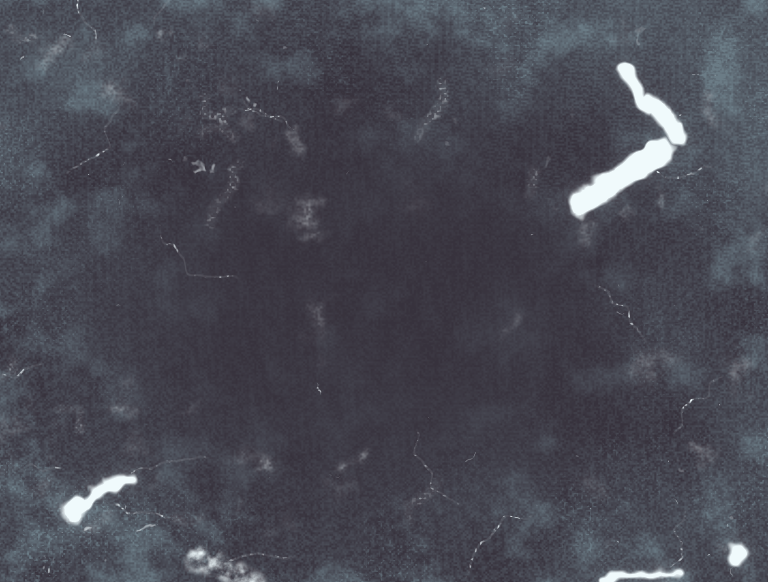
This texture is drawn by a Shadertoy shader. Its source:

```glsl
// Dark dusty plate under a lens: pale chips, dotted fibres, smudges and grain.

float hash(vec2 p) {
    return fract(sin(dot(p, vec2(127.1, 311.7))) * 43758.545);
}

vec2 hash2(float n) {
    return vec2(hash(vec2(n, 1.7)), hash(vec2(n, 8.3)));
}

float noise(vec2 p) {
    vec2 i = floor(p), f = fract(p);
    f = f * f * (3.0 - 2.0 * f);
    return mix(mix(hash(i), hash(i + vec2(1, 0)), f.x),
               mix(hash(i + vec2(0, 1)), hash(i + vec2(1, 1)), f.x), f.y);
}

float fbm(vec2 p) {
    float sum = 0.0, amp = 0.53;
    for (int i = 0; i < 4; i++) {
        sum += amp * noise(p);
        p = mat2(1.6, 1.2, -1.2, 1.6) * p + 7.3;
        amp *= 0.5;
    }
    return sum;
}

// Distance to a segment
float segment(vec2 p, vec2 a, vec2 b) {
    vec2 d = b - a;
    return length(p - a - d * clamp(dot(p - a, d) / dot(d, d), 0.0, 1.0));
}

// Distance to a flat-ended bar of half width r
float bar(vec2 p, vec2 a, vec2 b, float r) {
    vec2 d = normalize(b - a);
    p -= 0.5 * (a + b);
    vec2 q = abs(vec2(dot(p, d), dot(p, vec2(-d.y, d.x)))) - vec2(0.5 * distance(a, b), r) + 0.012;
    return length(max(q, 0.0)) + min(max(q.x, q.y), 0.0) - 0.012;
}

// Scatter position, denser towards the borders
vec2 scatter(float n, float aspect) {
    vec2 s = 2.0 * hash2(n) - 1.0;
    return (0.5 + 0.5 * sign(s) * pow(abs(s), vec2(0.7))) * vec2(aspect, 1.0);
}

// Large pale chips with ragged rims and blurred shading
float chips(vec2 p) {
    vec2 w = p + 0.014 * (vec2(noise(p * 60.0), noise(p * 60.0 + 40.0)) - 0.5);
    float d = bar(w, vec2(0.985, 0.642), vec2(1.152, 0.752), 0.021);
    d = min(d, segment(w, vec2(1.074, 0.882), vec2(1.115, 0.815)) - 0.011);
    d = min(d, segment(w, vec2(1.115, 0.825), vec2(1.155, 0.79)) - 0.014);
    d = min(d, segment(w, vec2(1.155, 0.79), vec2(1.165, 0.762)) - 0.014);
    d = min(d, length(w - vec2(0.129, 0.126)) - 0.021);
    d = min(d, segment(w, vec2(0.14, 0.13), vec2(0.185, 0.165)) - 0.011);
    d = min(d, segment(w, vec2(0.185, 0.165), vec2(0.22, 0.175)) - 0.012);
    d = min(d, segment(w, vec2(1.04, 0.006), vec2(1.165, 0.016)) - 0.006);
    d = min(d, length((w - vec2(1.267, 0.047)) * vec2(1.0, 0.8)) - 0.014);
    float flake = segment(w, vec2(0.34, 0.04), vec2(0.44, -0.005)) - 0.022;
    float shade = mix(0.62, 1.05, smoothstep(0.25, 0.5, fbm(p * 38.0) + smoothstep(0.0, -0.012, d) * 0.25));
    float light = smoothstep(0.005, -0.005, d) * shade + 0.1 * exp(-max(d, 0.0) * 110.0);
    return max(light, smoothstep(0.006, -0.012, flake) * smoothstep(0.2, 0.85, fbm(p * 60.0)));
}

// Faint fibres broken into dots, and broad speckled tracks
float fibres(vec2 p, float aspect) {
    float light = 0.0;
    for (int i = 0; i < 26; i++) {
        float n = float(i) + 20.0;
        vec2 h = hash2(n + 60.0);
        float a = 6.283 * h.x, len = mix(0.03, 0.1, h.y);
        vec2 q = mat2(cos(a), -sin(a), sin(a), cos(a)) * (p - scatter(n, aspect));
        q.y += (h.y - 0.5) * 14.0 * q.x * q.x + 0.022 * (noise(vec2(q.x * 45.0, n)) - 0.5);
        bool track = i % 3 == 0;
        float width = track ? 0.013 : 0.0018;
        float line = smoothstep(width + 0.0015, width * 0.2, abs(q.y))
                   * smoothstep(len, len * 0.6, abs(q.x));
        float dots = smoothstep(0.5, 0.95, noise(p * 230.0 + n * 13.0));
        float fade = noise(vec2(q.x * 50.0, n + 9.0));
        light = max(light, line * (track ? 0.06 + 0.4 * dots * fade : 0.09 + 0.95 * dots * fade));
    }
    return light;
}

// Ragged smudges and small specks
float dust(vec2 p, float aspect) {
    float light = 0.0, specks = 0.0;
    vec2 w = p + 0.075 * (vec2(fbm(p * 26.0), fbm(p * 26.0 + 30.0)) - 0.5);
    for (int i = 0; i < 64; i++) {
        float n = float(i) + 200.0;
        vec2 h = hash2(n + 100.0);
        float smudge = length(w - scatter(n, aspect)) / mix(0.009, 0.03, h.x);
        light += mix(0.05, 0.3, h.y * h.y) * exp(-2.0 * smudge * smudge);
        float speck = length(w - scatter(n + 300.0, aspect)) / mix(0.002, 0.007, h.y * h.y * h.y);
        specks = max(specks, mix(0.12, 0.75, h.x * h.x) * smoothstep(1.4, 0.2, speck));
    }
    return max(light * (0.4 + 1.2 * noise(p * 250.0)), specks);
}

void mainImage(out vec4 fragColor, in vec2 fragCoord) {
    vec2 p = fragCoord / iResolution.y;
    float aspect = iResolution.x / iResolution.y;

    // Dark centre, greyer border, patchy film
    float edge = length((p - vec2(0.48 * aspect, 0.47)) / vec2(0.5 * aspect, 0.5));
    float haze = smoothstep(0.35, 1.1, edge);
    float film = min(0.5 * edge * edge * edge, 0.7) - 0.02;
    film += 1.1 * (fbm(p * 7.0) - 0.5) * (0.2 + 0.8 * haze);
    film += 0.7 * smoothstep(0.5, 0.85, fbm(p * 17.0 + 5.0)) * (0.25 + haze);
    film += 0.14 * (noise(p * vec2(60.0, 22.0)) - 0.5);

    // Fine grain, with pale speckle in the hazy parts
    float grain = noise(p * 310.0);
    film += (grain - 0.5) * mix(0.3, 0.85, haze);
    film += 0.9 * haze * smoothstep(0.62, 1.0, noise(p * 270.0 + 50.0)) * smoothstep(0.35, 0.7, fbm(p * 9.0 + 20.0));
    vec3 color = mix(vec3(0.232, 0.219, 0.26), vec3(0.33, 0.36, 0.4), clamp(film, -0.15, 1.9));

    float light = max(dust(p, aspect), fibres(p, aspect));
    light = max(light, chips(p));
    color = mix(color, vec3(0.94, 0.98, 0.99), clamp(light, 0.0, 1.0));
    fragColor = vec4(color, 1.0);
}
```
